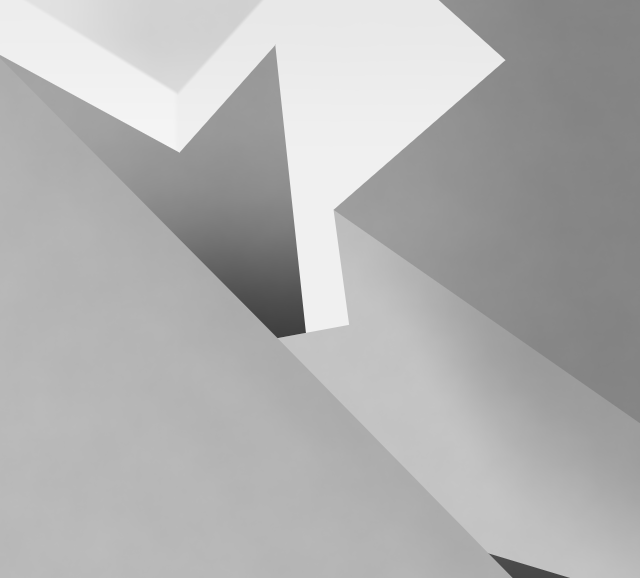
Give the GLSL for this background, as a WebGL 2 fragment shader.

```glsl
#version 300 es
precision highp float;

uniform vec2 u_resolution;
out vec4 fragColor;

// Signed distance to the line a-b, positive on the left of its direction
float side(vec2 p, vec2 a, vec2 b) {
    vec2 along = normalize(b - a);
    return along.x * (p.y - a.y) - along.y * (p.x - a.x);
}

float cover(float d) {
    return clamp(d * u_resolution.y + 0.5, 0.0, 1.0);
}

vec2 gradientAt(vec2 cell) {
    float h = fract(sin(dot(cell, vec2(127.1, 311.7))) * 43758.5);
    return vec2(cos(h * 6.2832), sin(h * 6.2832));
}

float gradientNoise(vec2 p) {
    vec2 i = floor(p), f = fract(p);
    vec2 u = f * f * f * (f * (f * 6.0 - 15.0) + 10.0);
    vec2 e = vec2(1.0, 0.0);
    float low = mix(dot(gradientAt(i), f), dot(gradientAt(i + e), f - e), u.x);
    float high = mix(dot(gradientAt(i + e.yx), f - e.yx), dot(gradientAt(i + 1.0), f - 1.0), u.x);
    return mix(low, high, u.y);
}

// Mottled plaster, from broad stains to fine grain
float plaster(vec2 p) {
    float sum = 0.0, weight = 0.5;
    for (int i = 0; i < 5; i++) {
        sum += weight * gradientNoise(p);
        p = p * 2.3 + 7.0;
        weight *= 0.6;
    }
    return sum;
}

void main() {
    // Height is one unit, width keeps the composition's proportions
    vec2 p = gl_FragCoord.xy / u_resolution * vec2(1.109, 1.0);

    // Shared corners
    vec2 wallTop = vec2(0.0, 0.905), wallFoot = vec2(0.481, 0.415);
    vec2 notch = vec2(0.311, 0.736), peak = vec2(0.477, 0.922);
    vec2 hinge = vec2(0.578, 0.637), tip = vec2(0.876, 0.896);
    vec2 stripCorner = vec2(0.605, 0.438);

    // Lit wall, shaded towards the slanted edge above it
    float slant = side(p, hinge, vec2(1.110, 0.267));
    float reach = mix(0.10, 0.30, smoothstep(0.58, 0.95, p.x));
    float shade = mix(mix(0.74, 0.61, smoothstep(0.58, 0.95, p.x)), 0.765,
                      smoothstep(0.0, reach, -slant));

    // Dark wall on the right
    float dark = mix(0.62, 0.52, smoothstep(0.56, 1.08, p.x + 0.15 * abs(p.y - 0.62)));
    shade = mix(shade, dark, cover(slant));

    // Pale opening: a narrow strip joined to a broad wedge
    float sill = side(p, wallFoot, stripCorner);
    float strip = min(side(p, stripCorner, hinge), sill);
    float wedge = min(side(p, hinge, tip), side(p, tip, vec2(0.760, 1.0)));
    float pale = 0.94 - 0.03 * smoothstep(0.72, 1.0, p.y);
    pale += 0.02 * smoothstep(0.002, -0.01, p.x - 0.309);

    // Shaded recess in the ceiling
    vec2 crease = vec2(0.308, 0.838);
    float recess = min(side(p, vec2(0.043, 1.0), crease), side(p, crease, vec2(0.455, 1.0)));
    float recessShade = mix(0.88, 0.82, smoothstep(0.08, 0.28, p.x));
    recessShade += 0.03 * smoothstep(0.95, 0.84, p.y);
    pale = mix(pale, recessShade, smoothstep(-0.004, 0.004, recess));
    shade = mix(shade, pale, cover(max(strip, wedge)));

    // Pointed wall that sinks into shadow
    float brow = max(side(p, notch, wallTop), side(p, peak, notch));
    float blade = min(min(brow, side(p, vec2(0.530, 0.425), peak)), sill);
    float bladeShade = mix(0.23, 0.54, smoothstep(0.38, 0.69, p.y));
    bladeShade += 0.06 * smoothstep(0.62, 0.80, p.y) + 0.04 * smoothstep(0.40, 0.10, p.x);
    shade = mix(shade, bladeShade, cover(blade));

    // Dark sliver at the bottom
    float sliver = side(p, vec2(0.988, 0.0), vec2(0.855, 0.040));
    shade = mix(shade, 0.28 + 0.5 * p.y, cover(sliver));

    // Broad wall on the left, its edge bending slightly at the foot
    float wall = min(side(p, wallFoot, wallTop), side(p, vec2(0.893, 0.0), wallFoot));
    float wallShade = 0.705 - 0.03 * smoothstep(0.15, 0.0, wall);
    wallShade += 0.02 * smoothstep(0.1, 0.5, wall);
    shade = mix(shade, wallShade, cover(wall));

    // Plaster texture fades on the bright faces
    shade += 0.022 * plaster(p * 9.0) * smoothstep(0.95, 0.75, shade);
    fragColor = vec4(vec3(shade), 1.0);
}
```
